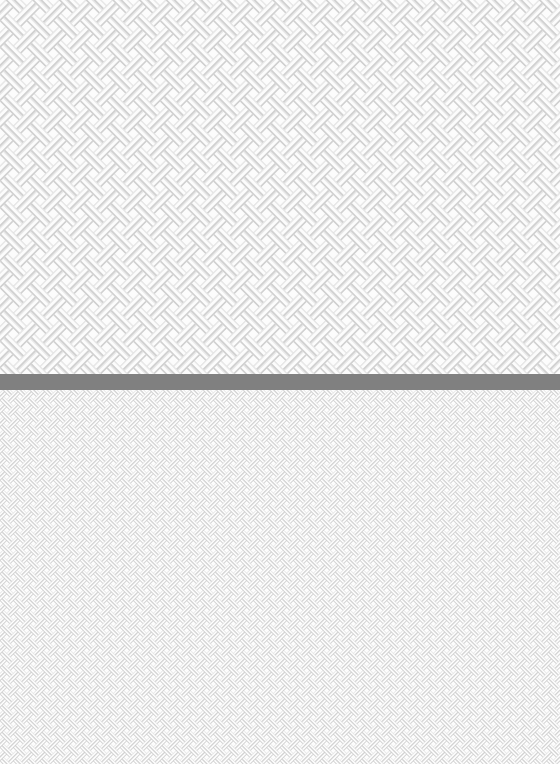
Top, the tile; bottom, the same tile 2 across and 2 down.
Write a Shadertoy shader that draws this pattern.

```glsl
// Diagonal plain weave of paired pale strands with open white diamonds.

const vec2  REPEATS    = vec2(21.0, 14.0); // whole cells across and down
const float BAND_WIDTH = 0.62;             // share of the band pitch
const float STRANDS    = 2.0;              // parallel strands in each band
const float DARK_EDGE  = 0.30;             // lower rim, share of strand width
const float LIGHT_EDGE = 0.24;             // upper rim, share of strand width
const float SOFTNESS   = 0.015;            // least edge blur, in pitches

const vec3 WHITE = vec3(0.99);
const vec3 LIGHT = vec3(0.91);
const vec3 DARK  = vec3(0.82);

// Smoothed step around an edge.
float edge(float at, float x, float blur) {
    return smoothstep(at - blur, at + blur, x);
}

// Band colour and coverage; offset runs from lower (-) to upper (+) side.
vec4 band(float offset, float blur) {
    float t = fract((offset / BAND_WIDTH + 0.5) * STRANDS);
    float b = blur * STRANDS / BAND_WIDTH;

    // Each strand: dark lower rim, white body, light upper rim.
    vec3 colour = mix(LIGHT, DARK, edge(0.0, t, b));
    colour = mix(colour, WHITE, edge(DARK_EDGE, t, b));
    colour = mix(colour, LIGHT, edge(1.0 - LIGHT_EDGE, t, b));
    colour = mix(colour, DARK, edge(1.0, t, b));

    float cover = 1.0 - edge(0.5 * BAND_WIDTH, abs(offset), blur);
    return vec4(colour, cover);
}

void mainImage(out vec4 fragColor, in vec2 fragCoord) {
    vec2 cell = fragCoord / iResolution.xy * REPEATS;
    vec2 pixel = REPEATS / iResolution.xy;
    float blur = max(SOFTNESS, 0.6 * length(pixel));

    // Diagonal axes: one band per unit along each.
    vec2 diagonal = vec2(cell.x + cell.y, cell.x - cell.y);
    vec2 index = floor(diagonal);
    vec2 offset = diagonal - index - 0.5;

    vec4 falling = band(offset.x, blur);
    vec4 rising  = band(-offset.y, blur);

    // Alternate which band passes over at each crossing.
    bool fallingOver = mod(index.x + index.y, 2.0) < 0.5;
    vec4 over  = fallingOver ? falling : rising;
    vec4 under = fallingOver ? rising : falling;

    vec3 colour = mix(WHITE, under.rgb, under.a);
    colour = mix(colour, over.rgb, over.a);
    fragColor = vec4(colour, 1.0);
}
```
